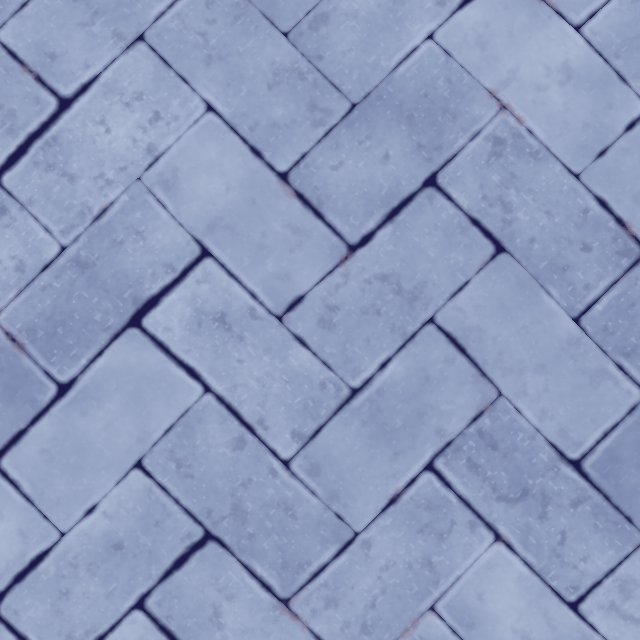
Give the GLSL for this texture, as a WebGL 1 fragment shader.

```glsl
precision highp float;
// Weathered blue-grey brick paving laid in a diagonal herringbone.

uniform vec2 u_resolution;

// Layout, in canvas units
const vec2 ORIGIN = vec2(0.443, 0.499);     // left corner of one rising brick
const vec2 HALF_STEP = vec2(0.114, 0.1117); // canvas offset of one brick width

// Shape, in brick widths
const float CORNER = 0.085;
const float GAP_MIN = 0.001;
const float GAP_MAX = 0.036;
const float SHOULDER = 0.036;  // soft shaded rim of a brick
const float SHIFT = 0.026;     // random placement of each brick
const float TILT = 0.03;       // random rotation of each brick
const float WOBBLE = 0.07;     // bending of the courses
const float CHIP = 0.04;       // roughness of the edges
const float EDGE_BLUR = 0.011; // softness of the joint outline

// Surface
const float TONE_SPREAD = 0.42;
const float MOTTLE = 1.15;
const float GRAIN = 0.42;

const vec3 LIGHT = vec3(0.62, 0.675, 0.79);
const vec3 SHADE = vec3(0.49, 0.545, 0.695);
const vec3 RIM = vec3(0.35, 0.38, 0.53);
const vec3 JOINT = vec3(0.20, 0.22, 0.37);
const vec3 DEEP = vec3(0.11, 0.10, 0.29);
const vec3 PALE = vec3(0.73, 0.77, 0.87);
const vec3 RUST = vec3(0.53, 0.45, 0.55);

float hash(vec2 p) {
  vec3 q = fract(vec3(p.xyx) * 0.1031);
  q += dot(q, q.yzx + 33.33);
  return fract((q.x + q.y) * q.z);
}

float noise(vec2 p) {
  vec2 i = floor(p);
  vec2 f = fract(p);
  f = f * f * (3.0 - 2.0 * f);
  return mix(mix(hash(i), hash(i + vec2(1.0, 0.0)), f.x),
             mix(hash(i + vec2(0.0, 1.0)), hash(i + 1.0), f.x), f.y);
}

float fbm(vec2 p) {
  float sum = 0.0;
  float amp = 0.5;
  for (int i = 0; i < 4; i++) {
    sum += amp * noise(p);
    p = mat2(1.6, 1.2, -1.2, 1.6) * p + 17.3;
    amp *= 0.5;
  }
  return sum / 0.9375;
}

float roundBox(vec2 p, vec2 halfSize, float radius) {
  vec2 q = abs(p) - halfSize + radius;
  return length(max(q, 0.0)) + min(max(q.x, q.y), 0.0) - radius;
}

void main() {
  vec2 uv = gl_FragCoord.xy / u_resolution;
  float pixel = 0.5 / (min(u_resolution.x, u_resolution.y) * HALF_STEP.y);

  // Diagonal grid: x runs up-right, y runs down-right
  vec2 s = (uv - ORIGIN) / HALF_STEP;
  vec2 grid = 0.5 * vec2(s.x + s.y, s.x - s.y);
  vec2 g = grid + WOBBLE * (vec2(noise(grid * 0.8 + 40.0), noise(grid * 0.8 + 71.0)) - 0.5);

  // Herringbone: the diagonal index of a cell selects the brick and its half
  vec2 start = floor(g);
  float k = mod(start.x + start.y, 4.0);
  bool rising = k < 1.5;
  vec2 size = rising ? vec2(2.0, 1.0) : vec2(1.0, 2.0);
  if (mod(k, 2.0) > 0.5) start -= rising ? vec2(1.0, 0.0) : vec2(0.0, 1.0);
  vec2 id = start + 100.0;

  // Brick outline, with joints that open and close along their length
  vec2 local = g - start - 0.5 * size;
  local -= SHIFT * (vec2(hash(id + 3.1), hash(id + 8.7)) - 0.5);
  float angle = TILT * (hash(id + 5.3) - 0.5);
  local += angle * vec2(-local.y, local.x);
  float open = smoothstep(0.2, 0.9, mix(noise(grid * 1.3 + 60.0), noise(grid * 4.5 + 85.0), 0.35));
  vec2 gap = mix(GAP_MIN, GAP_MAX, open) * vec2(0.85, 1.25);
  float d = roundBox(local, 0.5 * size - gap, CORNER);
  d += CHIP * (fbm(grid * 8.0 + 120.0) - 0.5);

  // Brick face: own tone, cloudy mottling, short streaks and fine grain
  vec2 along = rising ? local : local.yx;
  float cloud = fbm(grid * 2.1 + id * 5.0);
  float streak = noise(along * vec2(9.0, 22.0) + id * 9.0);
  float rough = mix(0.4, 1.3, hash(id + 13.0));
  float fine = fbm(grid * 21.0 + 210.0);
  float t = 0.6 + TONE_SPREAD * (hash(id) - 0.5) + MOTTLE * (cloud - 0.5);
  t += 0.4 * (noise(grid * 0.6 + 150.0) - 0.5);
  t += GRAIN * rough * (fine - 0.5) + 0.14 * rough * (streak - 0.5);
  vec3 color = mix(SHADE, LIGHT, clamp(t, -0.5, 1.5));

  // Soft stains, pale flecks and worn light edges
  float stain = smoothstep(0.55, 0.85, fbm(grid * 7.0 + 310.0));
  color = mix(color, RIM, 0.32 * rough * stain);
  float fleck = smoothstep(0.74, 0.98, noise(grid * 23.0 + 400.0));
  color = mix(color, PALE, 0.3 * rough * fleck);
  float lip = smoothstep(-0.1, -0.055, d) * (1.0 - smoothstep(-0.045, -0.015, d));
  color = mix(color, PALE, 0.4 * lip * smoothstep(0.42, 0.75, noise(grid * 3.0 + 510.0)));

  // Shaded rim, dark joint and rare rusty dirt
  color = mix(color, RIM, mix(0.5, 0.95, open) * smoothstep(-SHOULDER, 0.004, d));
  vec3 joint = mix(JOINT, DEEP, smoothstep(0.004, 0.028, d));
  color = mix(color, joint, smoothstep(-pixel - 0.5 * EDGE_BLUR, pixel + EDGE_BLUR, d));
  float dirt = smoothstep(0.78, 0.9, noise(grid * 2.3 + 620.0)) * smoothstep(-0.09, 0.0, d);
  color = mix(color, RUST, 0.6 * dirt * smoothstep(0.35, 0.6, fine));

  gl_FragColor = vec4(color, 1.0);
}
```
